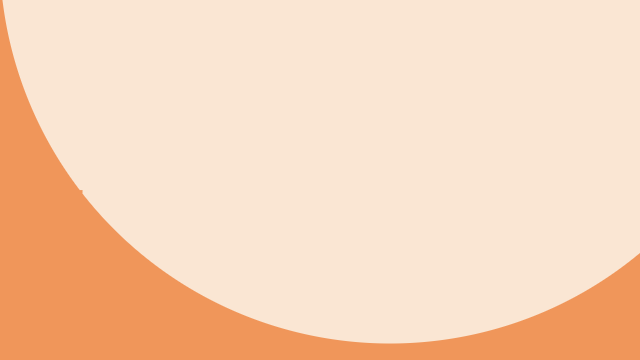
Give the GLSL for this background, as a WebGL 1 fragment shader.

```glsl
precision highp float;
// Flat orange background with a huge cream disc rising past the top and right edges.

uniform vec2 u_resolution;

const vec3 ORANGE = vec3(0.941, 0.588, 0.353);
const vec3 CREAM = vec3(0.980, 0.902, 0.827);

// Lengths are in canvas heights, measured from the lower left
const vec2 DISC_CENTER = vec2(1.0833, 1.1301);
const float DISC_RADIUS = 1.0843;
const vec2 NICK_CENTER = vec2(0.2257, 0.4664);
const vec2 NICK_HALF_SIZE = vec2(0.0035, 0.0056);

float circleDistance(vec2 p, vec2 center, float radius) {
    return length(p - center) - radius;
}

float boxDistance(vec2 p, vec2 center, vec2 halfSize) {
    vec2 d = abs(p - center) - halfSize;
    return length(max(d, 0.0)) + min(max(d.x, d.y), 0.0);
}

// Coverage of a shape, smoothed over one pixel
float coverage(float dist, float pixel) {
    return clamp(0.5 - dist / pixel, 0.0, 1.0);
}

void main() {
    float pixel = 1.0 / u_resolution.y;
    vec2 p = gl_FragCoord.xy * pixel;

    // Cream disc with a tiny nick cut out of its left rim
    float disc = circleDistance(p, DISC_CENTER, DISC_RADIUS);
    float nick = boxDistance(p, NICK_CENTER, NICK_HALF_SIZE);
    float shape = max(disc, -nick);

    gl_FragColor = vec4(mix(ORANGE, CREAM, coverage(shape, pixel)), 1.0);
}
```
